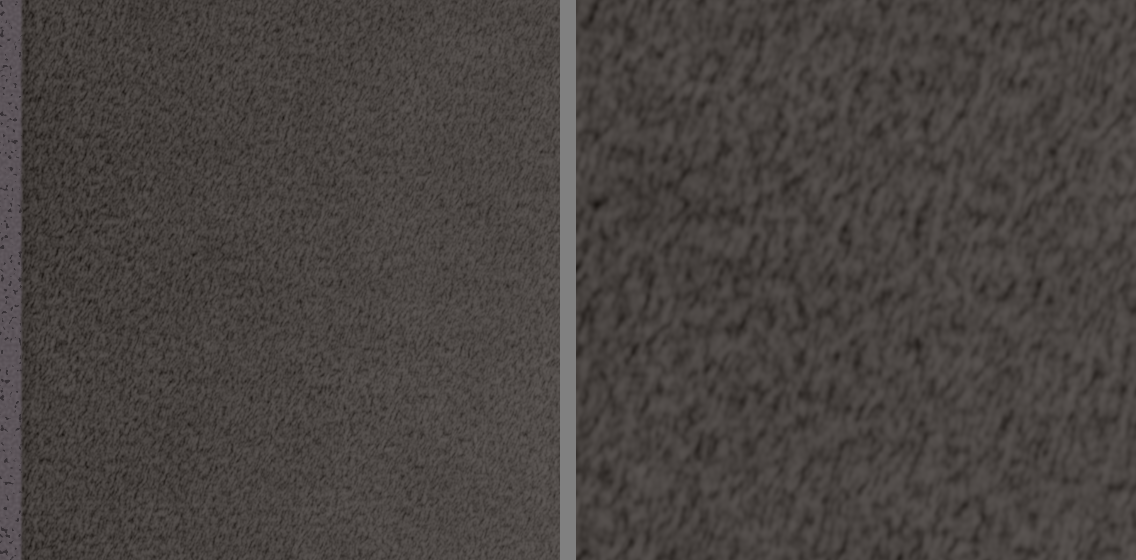
Left, the full canvas; right, a detail of the centre.
Reproduce this texture procedurally as a WebGL 1 fragment shader.

```glsl
precision highp float;
uniform vec2 u_resolution;

vec2 gradientAt(vec2 cell) {
  vec3 q = fract(cell.xyx * vec3(0.1031, 0.1030, 0.0973));
  q += dot(q, q.yzx + 33.33);
  float angle = 6.2832 * fract((q.x + q.y) * q.z);
  return vec2(cos(angle), sin(angle));
}

// Gradient noise, roughly -0.7 to 0.7
float noise(vec2 p) {
  vec2 i = floor(p), f = p - i;
  vec2 w = f * f * f * (f * (f * 6.0 - 15.0) + 10.0);
  float a = dot(gradientAt(i), f);
  float b = dot(gradientAt(i + vec2(1, 0)), f - vec2(1, 0));
  float c = dot(gradientAt(i + vec2(0, 1)), f - vec2(0, 1));
  float d = dot(gradientAt(i + vec2(1, 1)), f - vec2(1, 1));
  return mix(mix(a, b, w.x), mix(c, d, w.x), w.y);
}

// Short upright fibres that lean to the right, with fine grit between them
float nap(vec2 uv) {
  vec2 p = uv + 0.004 * vec2(noise(uv * 34.0), noise(uv * 34.0 + 57.0));
  p.x -= 0.35 * p.y;
  float tufts = noise(p * vec2(112.0, 64.0));
  float fibres = noise(p * vec2(190.0, 105.0) + 31.0);
  float grit = noise(uv * vec2(230.0, 190.0) + 83.0);
  float height = 0.5 * tufts + 0.6 * fibres + 0.35 * grit;
  return height - 0.6 * height * height;
}

vec3 carpet(vec2 uv) {
  float light = 0.055 * (uv.x - 0.5) - 0.02 * (uv.y - 0.5) * uv.x;
  float patches = 0.016 * noise(uv * 5.0 + 11.0) + 0.018 * noise(uv * 17.0 + 5.0);
  float contrast = mix(0.175, 0.125, uv.x);
  float shadow = 0.035 * exp(-abs(uv.x - 0.046) * 130.0);
  float shade = light + patches + contrast * nap(uv) - shadow;
  return vec3(0.284, 0.264, 0.253) + shade * vec3(1.0, 0.99, 1.0);
}

// Pale mauve border with scattered dark specks
vec3 border(vec2 uv) {
  float crowding = 0.12 * noise(vec2(3.0, uv.y * 7.0)) - 0.08 * smoothstep(0.01, 0.035, uv.x);
  float specks = noise(uv * vec2(125.0, 105.0) + 19.0) + 0.4 * noise(uv * 210.0 + 47.0);
  float dark = smoothstep(0.22, 0.42, specks + crowding);
  vec3 stone = vec3(0.365, 0.335, 0.355) + 0.05 * noise(uv * 150.0 + 71.0);
  return mix(stone, vec3(0.19, 0.17, 0.185), 0.85 * dark);
}

void main() {
  vec2 uv = gl_FragCoord.xy / u_resolution;
  float edge = 0.039 + 0.002 * noise(vec2(uv.y * 45.0, 7.0));
  float inside = smoothstep(edge - 0.004, edge + 0.003, uv.x);
  gl_FragColor = vec4(mix(border(uv), carpet(uv), inside), 1.0);
}
```
